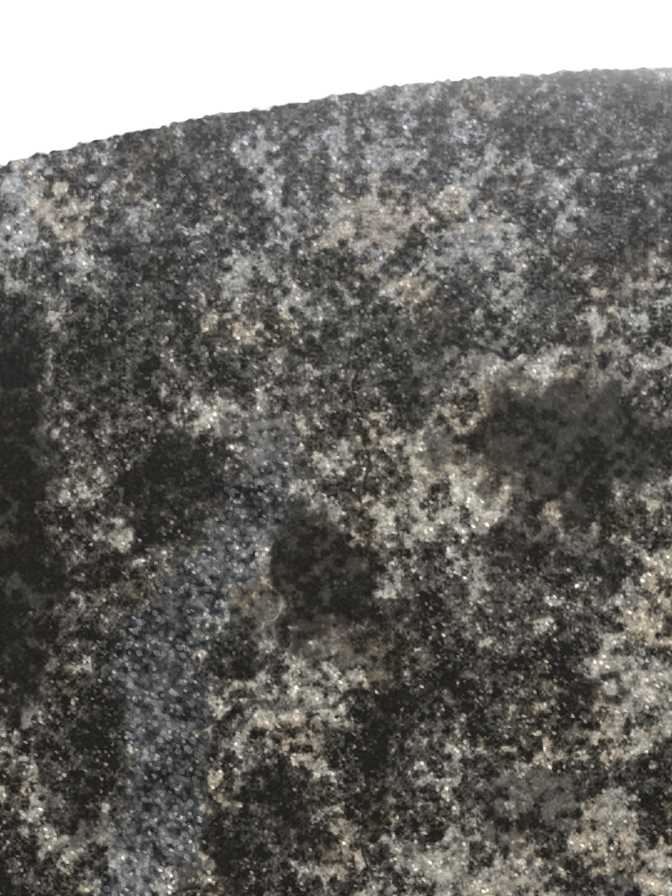
Reproduce this texture procedurally as a WebGL 1 fragment shader.

```glsl
precision highp float;
// Weathered stone wall under a white sky: a rising rough skyline, dark hollows,
// crusty lichen, a streak of grey gravel and bright flecks, fading to haze on top.
// Layered value noise sets the tones; jittered cells make angular grit.

uniform vec2 u_resolution;

#define BASE_TONE 0.25
#define PATCH_CONTRAST 0.72
#define GRAIN_CONTRAST 0.95
#define LICHEN_GAIN 0.17
#define HOLLOW_DEPTH 0.72
#define FLECK_GAIN 0.42
#define FLECK_SCALE 165.0
#define PEBBLE_SCALE 135.0
#define VEIL 0.092
#define HAZE_FALLOFF 5.5

const vec3 SKY = vec3(1.0);
const vec3 HAZE = vec3(0.68, 0.685, 0.70);
const vec3 WARM_STONE = vec3(1.03, 1.0, 0.93);
const vec3 GREY_GRAVEL = vec3(0.99, 1.0, 1.01);
const vec3 OCHRE = vec3(1.09, 0.99, 0.84);

float hash(vec2 p) {
  return fract(sin(dot(p, vec2(127.1, 311.7))) * 43758.545);
}

float noise(vec2 p) {
  vec2 i = floor(p), f = fract(p);
  f = f * f * (3.0 - 2.0 * f);
  return mix(mix(hash(i), hash(i + vec2(1.0, 0.0)), f.x),
             mix(hash(i + vec2(0.0, 1.0)), hash(i + 1.0), f.x), f.y);
}

// Three octaves, each turned to hide the lattice
float fbm(vec2 p) {
  float sum = 0.0, amp = 0.5;
  for (int i = 0; i < 3; i++) {
    sum += amp * noise(p);
    p = mat2(1.6, 1.2, -1.2, 1.6) * p + 17.3;
    amp *= 0.55;
  }
  return sum / 0.926;
}

// Jittered angular grains: x is coverage, y is the random value of the grain
vec2 grains(vec2 p, float radius, float blur) {
  vec2 cell = floor(p), best = vec2(0.0);
  for (int j = -1; j <= 1; j++) {
    for (int i = -1; i <= 1; i++) {
      vec2 id = cell + vec2(float(i), float(j));
      float value = hash(id + 93.1);
      vec2 d = p - id - vec2(hash(id), hash(id + 41.7));
      d += (hash(id + 12.9) - 0.5) * vec2(1.3, -0.7) * d.yx;
      float reach = max(max(abs(d.x), abs(d.y)), 0.8 * abs(d.x + d.y));
      float size = radius * (0.45 + value);
      float cover = 1.0 - smoothstep(size - blur, size + blur, reach);
      if (cover > best.x) best = vec2(cover, value);
    }
  }
  return best;
}

// Ellipse, 1 at the center and 0 outside
float blob(vec2 p, vec2 center, vec2 size) {
  return 1.0 - smoothstep(0.75, 1.15, length((p - center) / size));
}

// Thin dark line around zero, broken up by noise
float crack(float d, float width, float presence) {
  return (1.0 - smoothstep(0.2 * width, width, abs(d))) * smoothstep(0.5, 0.68, presence);
}

void main() {
  vec2 p = gl_FragCoord.xy / u_resolution.y;
  float pixel = 1.0 / u_resolution.y;

  // Skyline
  float rough = 0.012 * (fbm(p * 30.0) - 0.5) + 0.004 * (noise(p * 170.0) - 0.5);
  float depth = 0.816 + 0.264 * p.x - 0.156 * p.x * p.x + rough - p.y;
  float wall = smoothstep(-1.5 * pixel, 1.5 * pixel, depth);

  // Noise at four sizes, on a warped plane
  vec2 bend = vec2(fbm(p * 14.0), fbm(p * 14.0 + 31.0)) - 0.5;
  vec2 jag = vec2(fbm(p * 60.0), fbm(p * 60.0 + 31.0)) - 0.5;
  vec2 q = p + 0.07 * bend + 0.02 * jag;
  float broad = fbm(q * 6.5 + 3.0);
  float mid = fbm(q * 30.0);
  float fine = fbm(p * 110.0);
  float speck = noise(p * 360.0);

  // Crusty lichen grows thicker towards the foot
  float foot = 1.0 - smoothstep(0.05, 0.38, p.y);
  float lichen = smoothstep(0.51, 0.58, 0.35 * broad + 0.35 * mid + 0.3 * fine + 0.05 * foot);

  // Hollows: a few deep recesses and scattered dark stains
  vec2 h = q + 0.04 * jag;
  float hollow = blob(h, vec2(0.345, 0.355), vec2(0.065, 0.085));
  hollow = max(hollow, blob(h, vec2(0.64, 0.51), vec2(0.115, 0.075)));
  hollow = max(hollow, blob(h, vec2(0.01, 0.42), vec2(0.06, 0.24)));
  hollow = max(hollow, 0.8 * blob(h, vec2(0.19, 0.45), vec2(0.06, 0.055)));
  float stain = smoothstep(0.56, 0.66, fbm(h * vec2(12.0, 10.0) + 57.0));
  hollow = max(hollow, 0.65 * stain * (1.0 - smoothstep(0.5, 0.85, p.y)));

  // Gravel streak with a ragged border, running down to the left
  float streakX = 0.155 + 0.27 * (p.y - 0.08) + 0.03 * sin(p.y * 17.0);
  float gravel = 1.0 - smoothstep(0.02, 0.055, abs(q.x - streakX) + 0.06 * (fine - 0.5));
  gravel *= 1.0 - smoothstep(0.45, 0.58, p.y);
  hollow *= 1.0 - 0.8 * gravel;

  // Courses of stone, and upright cracks between them
  float course = (fract((q.y - 0.09 * q.x) / 0.19 + 0.55) - 0.5) * 0.19;
  float upright = (fract(q.x / 0.21 + 0.55) - 0.5) * 0.21;
  float joints = max(crack(course, 0.008, noise(p * 9.0)),
                     crack(upright, 0.005, noise(p * 8.0 + 70.0))) * (1.0 - gravel);

  // Tone of the stone
  float tone = BASE_TONE + PATCH_CONTRAST * (0.5 * (broad - 0.5) + 0.5 * (mid - 0.5));
  tone += GRAIN_CONTRAST * (0.65 * (fine - 0.5) + 0.25 * (speck - 0.5));
  tone += LICHEN_GAIN * lichen * (0.5 + fine);
  vec2 pebble = grains(p * PEBBLE_SCALE, 0.36, 0.16);
  float bed = 0.2 + pebble.x * (0.06 + 0.3 * pebble.y * pebble.y);
  tone = mix(tone, bed + 0.5 * (fine - 0.5) + 0.3 * (mid - 0.5), 0.75 * gravel);
  tone *= (1.0 - HOLLOW_DEPTH * hollow) * (1.0 - 0.6 * joints);
  vec2 fleck = grains(p * FLECK_SCALE, 0.25, 0.16);
  tone += FLECK_GAIN * fleck.x * pow(fleck.y, 5.0) * (1.0 - 0.75 * hollow);
  tone = VEIL + 0.87 * max(tone, 0.02 + 0.06 * speck);

  // Tint, then haze with a glow at the right end of the skyline
  vec3 tint = mix(WARM_STONE, GREY_GRAVEL, max(gravel, smoothstep(0.5, 0.85, p.y)));
  float rust = smoothstep(0.54, 0.7, fbm(q * 17.0 + 9.0)) * (1.0 - gravel);
  tint = mix(tint, OCHRE, 0.5 * rust);
  float across = p.x / 0.75;
  float haze = exp(-HAZE_FALLOFF * max(depth, 0.0)) * mix(0.2, 0.55, across);
  vec3 color = mix(tone * tint, HAZE, haze);
  color = mix(color, SKY, 0.5 * across * across * exp(-60.0 * max(depth, 0.0)));

  gl_FragColor = vec4(mix(SKY, color, wall), 1.0);
}
```
